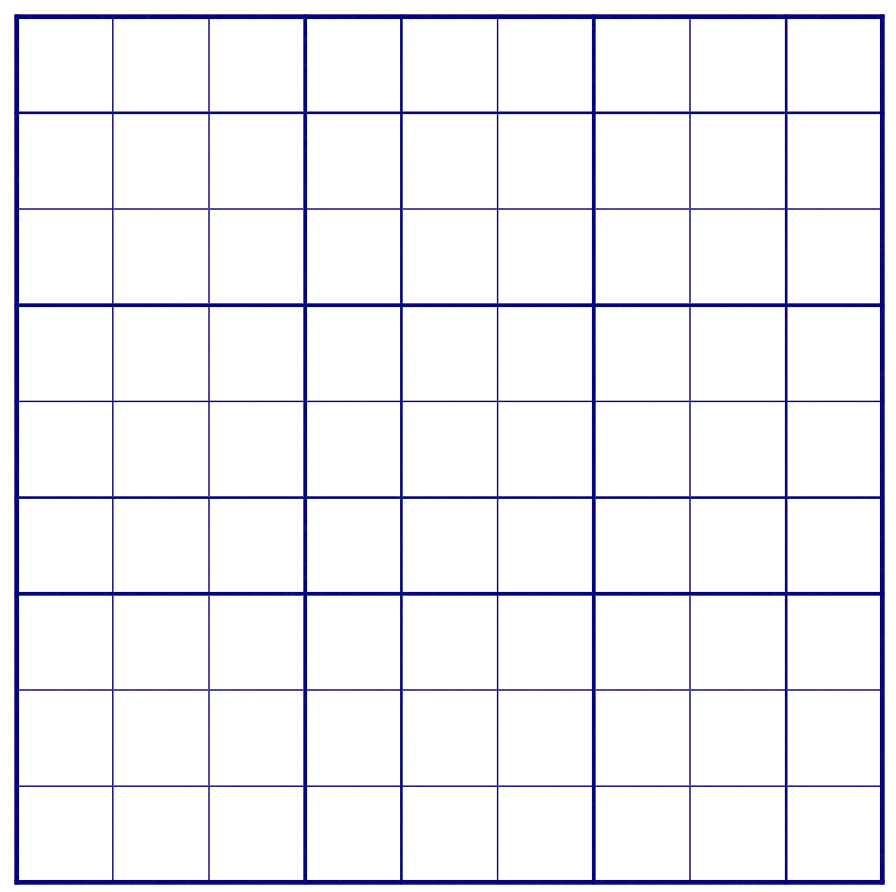
A Shadertoy shader for this pattern:

```glsl
// Ruled nine by nine square grid in navy ink on white paper.
// Each axis finds its nearest rule, picks a weight from the rule's index and
// box-filters it; gradient noise gives the ink a faint mottling.

const float UNIT   = 1.0 / 510.0;            // length unit, fraction of height
const float CELLS  = 9.0;
const float CELL   = 55.0 * UNIT;
const float SPAN   = CELLS * CELL;
const vec2  ORIGIN = vec2(9.5, 5.5) * UNIT;  // lower left corner of the frame

const float FRAME_WIDTH  = 2.8 * UNIT;
const float BLOCK_WIDTH  = 2.15 * UNIT;      // every third rule
const float MEDIUM_WIDTH = 1.5 * UNIT;       // every fourth rule
const float THIN_WIDTH   = 0.82 * UNIT;

const vec3  PAPER = vec3(1.0);
const vec3  INK   = vec3(0.01, 0.01, 0.46);
const float MOTTLE_SCALE  = 0.3 / UNIT;
const float MOTTLE_AMOUNT = 0.08;

vec2 hashGradient(vec2 cell) {
    vec2 h = vec2(dot(cell, vec2(127.1, 311.7)), dot(cell, vec2(269.5, 183.3)));
    return 2.0 * fract(sin(h) * 43758.5) - 1.0;
}

float gradientNoise(vec2 p) {
    vec2 i = floor(p), f = fract(p);
    vec2 u = f * f * (3.0 - 2.0 * f);
    float a = dot(hashGradient(i), f);
    float b = dot(hashGradient(i + vec2(1, 0)), f - vec2(1, 0));
    float c = dot(hashGradient(i + vec2(0, 1)), f - vec2(0, 1));
    float d = dot(hashGradient(i + vec2(1, 1)), f - vec2(1, 1));
    return mix(mix(a, b, u.x), mix(c, d, u.x), u.y);
}

// Share of a pixel-wide box at offset d that a centred band covers
float bandCoverage(float d, float width, float pixel) {
    float low  = max(d - 0.5 * pixel, -0.5 * width);
    float high = min(d + 0.5 * pixel,  0.5 * width);
    return clamp((high - low) / pixel, 0.0, 1.0);
}

float ruleWidth(float index) {
    if (index < 0.5 || index > CELLS - 0.5) return FRAME_WIDTH;
    if (mod(index, 3.0) < 0.5) return BLOCK_WIDTH;
    if (mod(index, 4.0) < 0.5) return MEDIUM_WIDTH;
    return THIN_WIDTH;
}

// Rules stacked along one axis
float rules(float q, float pixel) {
    float index = clamp(floor(q / CELL + 0.5), 0.0, CELLS);
    return bandCoverage(q - index * CELL, ruleWidth(index), pixel);
}

void mainImage(out vec4 fragColor, in vec2 fragCoord) {
    float pixel = 1.0 / iResolution.y;
    vec2 q = fragCoord * pixel - ORIGIN;

    // Both sets of rules, trimmed to the outside of the frame
    float ink = max(rules(q.x, pixel), rules(q.y, pixel));
    ink *= bandCoverage(q.x - 0.5 * SPAN, SPAN + FRAME_WIDTH, pixel);
    ink *= bandCoverage(q.y - 0.5 * SPAN, SPAN + FRAME_WIDTH, pixel);

    // Uneven ink density
    ink *= 1.0 - MOTTLE_AMOUNT * abs(gradientNoise(q * MOTTLE_SCALE));

    fragColor = vec4(mix(PAPER, INK, ink), 1.0);
}
```
